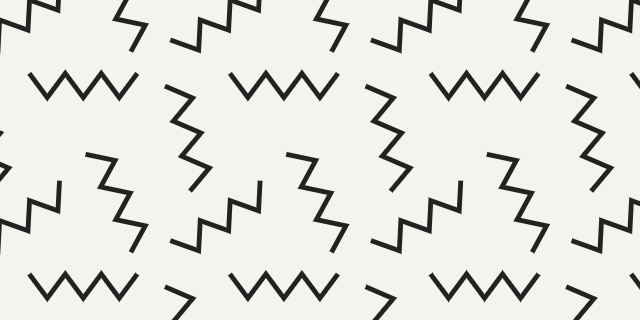
A WebGL 2 fragment shader for this pattern:

```glsl
#version 300 es
precision highp float;

uniform vec2 u_resolution;
out vec4 fragColor;

// Centre in the tile (xy) and angle in radians (z) of each zigzag
const vec3 PLACEMENTS[4] = vec3[4](
    vec3(0.415, 0.169, 0.0),
    vec3(0.943, 0.918, 1.805),
    vec3(0.594, 0.607, 2.004),
    vec3(0.106, 0.495, 0.588)
);

// Signed distance to a six-stroke zigzag with mitred joins and square-cut ends
float zigzag(vec2 p) {
    const float STEP = 0.0897;
    const float HEIGHT = 0.1204;
    vec2 stroke = normalize(vec2(STEP, HEIGHT));
    p.x = abs(p.x);
    float rise = min(p.x, abs(p.x - 2.0 * STEP));
    float wave = rise * HEIGHT / STEP - 0.5 * HEIGHT;
    float side = abs(p.y - wave) * stroke.x - 0.012;
    float cap = dot(p - vec2(3.0 * STEP, 0.5 * HEIGHT), stroke);
    return max(side, cap);
}

void main() {
    // One tile spans 0.627 of the canvas height
    float tilePixels = 0.627 * u_resolution.y;
    vec2 p = gl_FragCoord.xy / tilePixels;

    // Nearest zigzag, each wrapped around its own centre
    float d = 1.0;
    for (int i = 0; i < 4; i++) {
        vec2 local = fract(p - PLACEMENTS[i].xy + 0.5) - 0.5;
        float c = cos(PLACEMENTS[i].z), s = sin(PLACEMENTS[i].z);
        d = min(d, zigzag(vec2(c * local.x + s * local.y, c * local.y - s * local.x)));
    }

    // Ink on paper, with edges one pixel soft
    vec3 paper = vec3(0.96, 0.953, 0.94);
    vec3 ink = vec3(0.14, 0.13, 0.13);
    float coverage = clamp(0.5 - d * tilePixels, 0.0, 1.0);
    fragColor = vec4(mix(paper, ink, coverage), 1.0);
}
```
